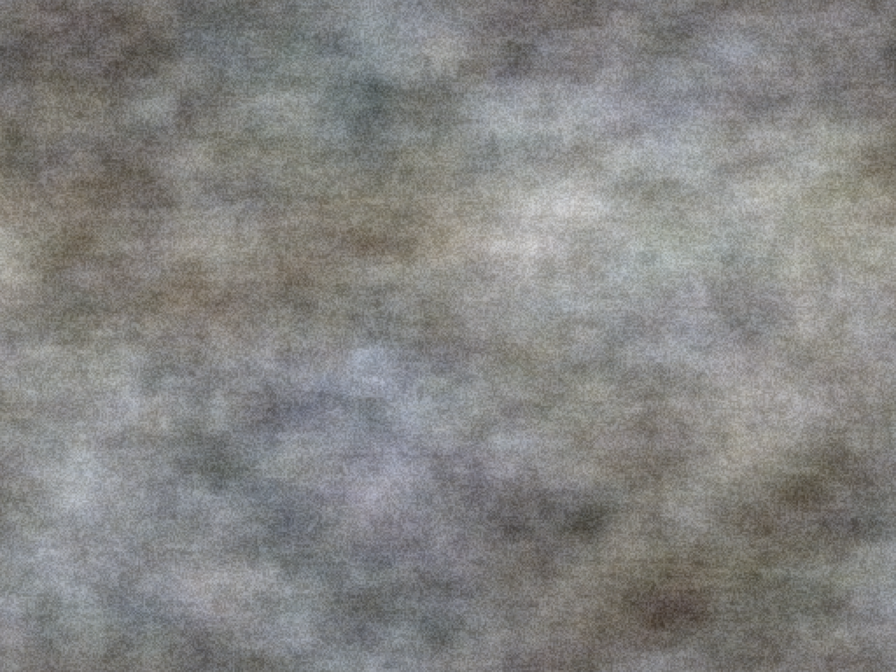
This texture is drawn by a WebGL 2 fragment shader. Its source:

```glsl
#version 300 es
precision highp float;
// Weathered grey stone: tiling cloudy mottle with cool and warm tints, faint level threads and fine grain.
uniform vec2 u_resolution;
out vec4 fragColor;

// Four independent values in -1..1 for one lattice point
vec4 hash4(vec2 cell, float seed) {
  uvec4 v = uvec4(uint(cell.x), uint(cell.y), uint(seed), 17u);
  v = v * 1664525u + 1013904223u;
  v.x += v.y * v.w; v.y += v.z * v.x; v.z += v.x * v.y; v.w += v.y * v.z;
  v ^= v >> 16u;
  v.x += v.y * v.w; v.y += v.z * v.x; v.z += v.x * v.y; v.w += v.y * v.z;
  return vec4(v >> 8u) / 8388608.0 - 1.0;
}

// Smooth noise that wraps after a whole number of cells
vec4 wrapNoise(vec2 uv, vec2 cells, float seed) {
  vec2 p = uv * cells - 0.5 + fract(seed * vec2(0.618, 0.755));
  vec2 f = fract(p);
  vec2 a = mod(floor(p), cells);
  vec2 b = mod(a + 1.0, cells);
  f = f * f * (3.0 - 2.0 * f);
  return mix(mix(hash4(a, seed), hash4(vec2(b.x, a.y), seed), f.x),
             mix(hash4(vec2(a.x, b.y), seed), hash4(b, seed), f.x), f.y);
}

void main() {
  vec2 uv = gl_FragCoord.xy / u_resolution;

  // Cloudy mottle, wide when broad and rounder when small: xy carry tint, w brightness
  vec4 cloud = vec4(0.0);
  vec2 cells = vec2(3.0, 4.0);
  float amplitude = 0.125;
  for (int octave = 0; octave < 7; octave++) {
    cloud += amplitude * wrapNoise(uv, cells, float(octave + 41));
    cells = floor(cells * vec2(2.1, 1.9));
    amplitude *= 0.73;
  }

  // Thin level threads
  vec4 threads = vec4(0.0);
  vec2 threadCells = vec2(8.0, 48.0);
  for (int layer = 0; layer < 3; layer++) {
    threads += 0.018 * wrapNoise(uv, threadCells, float(layer + 20));
    threadCells *= 2.0;
  }

  // Fine grain
  vec4 grain = 0.07 * wrapNoise(uv, vec2(512.0, 384.0), 0.0);

  // Tint runs mostly from straw to blue, a little from rose to green
  float light = cloud.w + threads.w + grain.w;
  vec4 hue = cloud + threads + 0.5 * grain;
  vec3 tint = hue.x * vec3(0.11, 0.06, -0.17) + hue.y * vec3(0.09, -0.05, -0.01);

  // Shadows lean warm, highlights lean cool
  vec3 color = vec3(0.510, 0.511, 0.504) + light * vec3(0.95, 1.0, 1.09) + tint;
  fragColor = vec4(clamp(color, 0.0, 1.0), 1.0);
}
```
